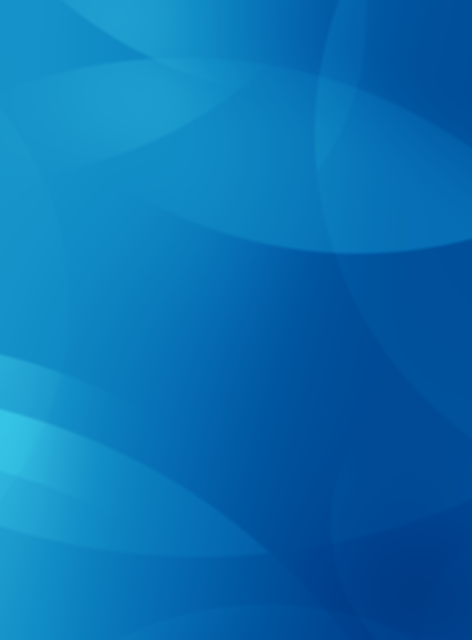
Give the GLSL for this background, as a Shadertoy shader.

```glsl
// Abstract blue backdrop: a diagonal light-to-dark sweep crossed by large translucent discs.
// Every layer adds to one brightness "tone", which a colour ramp turns into blue at the end.
// Lengths are in canvas heights; each disc is (centre x, centre y, radius).

const float EDGE = 0.0045;             // half width of a smoothed rim
const float SWEEP_TILT = 0.2;          // how far the sweep leans right with height
const vec2  SWEEP_SPAN = vec2(-0.15, 0.56);
const vec2  SWEEP_TONE = vec2(5.15, 1.3);

const vec3 LENS_TOP     = vec3( 0.286,  0.121, 0.789);
const vec3 LENS_BOTTOM  = vec3( 0.560,  1.307, 0.703);
const vec3 SHEEN_DISC   = vec3(-0.026,  1.374, 0.651);
const vec3 BEAM_DISC    = vec3( 0.520,  1.495, 0.651);
const vec3 RIGHT_DISC   = vec3( 1.078,  0.792, 0.586);
const vec3 STRIP_DISC   = vec3( 0.156,  0.974, 0.417);
const vec3 LEFT_DISC    = vec3(-0.378,  0.525, 0.486);
const vec3 HILL_DISC    = vec3(-0.240, -0.600, 0.990);
const vec3 BOWL_DISC    = vec3( 0.3125, 1.172, 1.042);
const vec3 UPPER_ARC    = vec3(-0.215, -0.439, 0.911);
const vec3 LOWER_ARC    = vec3(-0.247, -0.621, 0.919);
const vec3 FLOOR_DISC   = vec3( 0.417, -0.471, 0.526);
const vec3 CORNER_DISC  = vec3( 0.833,  0.000, 0.176);
const vec3 SIDE_DISC    = vec3( 0.777,  0.180, 0.260);

const int RAMP_SIZE = 8;
const vec3 RAMP[RAMP_SIZE] = vec3[RAMP_SIZE](
    vec3(0.00, 0.22, 0.51), vec3(0.00, 0.27, 0.57),
    vec3(0.00, 0.34, 0.63), vec3(0.02, 0.42, 0.70),
    vec3(0.04, 0.49, 0.74), vec3(0.07, 0.56, 0.78),
    vec3(0.14, 0.65, 0.83), vec3(0.21, 0.77, 0.90));

// Distance inside a disc, negative outside
float depthIn(vec2 p, vec3 d) { return d.z - length(p - d.xy); }

// Smooth coverage of a disc
float disc(vec2 p, vec3 d) { return smoothstep(-EDGE, EDGE, depthIn(p, d)); }

// Disc that is brightest at its rim and fades inwards
float rim(vec2 p, vec3 d, float fade) {
    return disc(p, d) * exp(-max(depthIn(p, d), 0.0) / fade);
}

// Soft elliptical spot
float glow(vec2 p, vec2 centre, vec2 size) {
    vec2 q = (p - centre) / size;
    return exp(-dot(q, q));
}

vec3 rampColour(float tone) {
    vec3 colour = RAMP[0];
    for (int i = 1; i < RAMP_SIZE; i++)
        colour = mix(colour, RAMP[i], clamp(tone - float(i - 1), 0.0, 1.0));
    return colour;
}

float upperTone(vec2 p) {
    // Lens: a half-veiled top rim, a crisp lower rim that dissolves to the left
    float underArc = disc(p, LENS_TOP);
    float hazyArc = smoothstep(-0.07, 0.12, depthIn(p, LENS_TOP));
    float lens = mix(hazyArc, underArc, 0.35) * disc(p, LENS_BOTTOM);
    float tone = 1.6 * lens * smoothstep(0.16, 0.54, p.x);
    tone += 0.75 * glow(p, vec2(0.30, 0.70), vec2(0.17, 0.19));

    // Sheen under the arc and beam falling from the top
    float sheen = underArc * (0.3 + 0.7 * disc(p, SHEEN_DISC));
    tone += 0.95 * sheen * glow(p, vec2(0.24, 0.857), vec2(0.14, 0.13));
    float beam = disc(p, BEAM_DISC) * (1.0 - 0.7 * underArc);
    tone += 1.15 * beam * glow(p, vec2(0.247, 0.97), vec2(0.16, 0.14));

    // Tall disc on the right and the bright strip along it
    tone += 0.42 * rim(p, RIGHT_DISC, 0.40);
    tone += 0.3 * disc(p, RIGHT_DISC) * disc(p, STRIP_DISC);
    return tone + 0.14 * rim(p, LEFT_DISC, 0.20);
}

float lowerTone(vec2 p) {
    // Hill and bowl cross to form a pale band
    float hill = disc(p, HILL_DISC);
    float tone = hill * (0.25 + 0.5 * disc(p, BOWL_DISC));
    tone += 0.4 * rim(p, BOWL_DISC, 0.07) * smoothstep(0.42, 0.60, p.x);

    // Stacked arcs of light at the left margin
    float margin = exp(-pow(max(p.x, 0.0) / 0.13, 2.0));
    tone += 1.1 * margin * rim(p, UPPER_ARC, 0.50);
    tone += 0.35 * margin * hill;
    tone -= 0.4 * margin * disc(p, LOWER_ARC);

    // Dark corner with faint discs over it
    tone -= 1.2 * glow(p, vec2(0.64, 0.06), vec2(0.17, 0.16));
    float lowSide = 1.0 - smoothstep(0.20, 0.34, p.y);
    tone += 0.35 * lowSide * rim(p, SIDE_DISC, 0.10);
    tone += 0.15 * rim(p, CORNER_DISC, 0.12);
    return tone + 0.3 * rim(p, FLOOR_DISC, 0.07);
}

void mainImage(out vec4 fragColor, in vec2 fragCoord) {
    vec2 p = fragCoord / iResolution.y;
    float along = p.x - SWEEP_TILT * (p.y - 0.1);
    float sweep = smoothstep(SWEEP_SPAN.x, SWEEP_SPAN.y, along);
    float tone = mix(SWEEP_TONE.x, SWEEP_TONE.y, sweep);
    tone += upperTone(p) + lowerTone(p);
    fragColor = vec4(rampColour(tone), 1.0);
}
```
